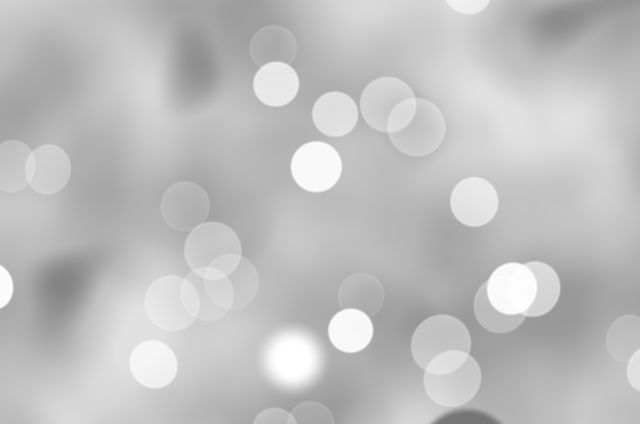
A Shadertoy shader for this background:

```glsl
// Out-of-focus grey backdrop with scattered translucent bokeh discs.

vec3 hash3(vec2 p) {
    vec3 q = fract(p.xyx * vec3(0.1031, 0.1030, 0.0973));
    q += dot(q, q.yxz + 33.33);
    return fract((q.xxy + q.yzz) * q.zyx);
}

float cornerSlope(vec2 cell, vec2 offset) {
    float angle = 6.2832 * hash3(cell + 71.0).x;
    return dot(vec2(cos(angle), sin(angle)), offset);
}

float gradientNoise(vec2 p) {
    vec2 i = floor(p), f = fract(p);
    vec2 u = f * f * f * (f * (f * 6.0 - 15.0) + 10.0);
    vec2 e = vec2(1.0, 0.0);
    return mix(mix(cornerSlope(i, f), cornerSlope(i + e, f - e), u.x),
               mix(cornerSlope(i + e.yx, f - e.yx), cornerSlope(i + 1.0, f - 1.0), u.x), u.y);
}

// Blurred surroundings: broad patches, softer detail and a few dark smudges
float backdrop(vec2 p) {
    vec2 warped = p + 0.05 * vec2(gradientNoise(p * 3.0 + 9.0), gradientNoise(p * 3.0 + 27.0));
    float tone = 0.735 + 0.27 * gradientNoise(warped * 2.3 + 4.0);
    tone += 0.13 * gradientNoise(warped * 4.7 + 15.0);
    tone += 0.03 * gradientNoise(warped * 10.0 + 40.0);
    tone -= 0.24 * smoothstep(0.2, 0.6, gradientNoise(warped * 3.4 + 52.0));
    return clamp(tone, 0.42, 0.88);
}

// Lay one disc over the tone, squeezed radially towards the canvas edges
float addDisc(float tone, vec2 p, vec2 center, vec2 middle, float radius, float opacity) {
    vec2 q = p - center;
    vec2 outward = center - middle;
    q += outward * dot(q, outward) * 0.25;
    float d = length(q) - radius;
    float soft = 0.0025 + 0.7 / iResolution.y;
    float inside = 1.0 - smoothstep(-soft, soft, d);
    float rim = 0.07 * smoothstep(-0.007, -0.001, d);
    float shade = 0.05 * q.y / radius + 0.04 * gradientNoise(q * 22.0 + center * 30.0);
    return mix(tone, 1.0, inside * clamp(opacity + rim + shade * (1.0 - opacity), 0.0, 1.0));
}

void mainImage(out vec4 fragColor, in vec2 fragCoord) {
    vec2 p = fragCoord / iResolution.y;
    vec2 middle = 0.5 * iResolution.xy / iResolution.y;
    float tone = backdrop(p);

    // Dark rounded shape rising from the lower edge
    tone = mix(tone, 0.43, 0.9 * (1.0 - smoothstep(-0.012, 0.01, length(p - vec2(1.1, -0.08)) - 0.115)));

    // One strongly defocused lamp
    float lampDistance = length(p - vec2(0.69, 0.153));
    tone = mix(tone, 1.0, 1.0 - smoothstep(0.035, 0.095, lampDistance));
    tone = mix(tone, 1.0, 0.25 * exp(-90.0 * lampDistance * lampDistance));

    // Discs on a loose grid, some with a fainter overlapping companion
    for (int row = 0; row < 4; row++) {
        for (int column = 0; column < 7; column++) {
            vec2 cell = vec2(column, row);
            vec3 place = hash3(cell + 13.0);
            vec3 look = hash3(cell + 131.0);
            if (place.z > 0.72) continue;
            vec2 center = 0.25 * (cell - 0.1 + 1.2 * place.xy);
            float radius = mix(0.052, 0.07, look.x);
            if (look.y < 0.4) {
                float angle = 40.0 * look.y;
                vec2 neighbour = center + 0.085 * vec2(cos(angle), sin(angle));
                tone = addDisc(tone, p, neighbour, middle, radius * 1.04, 0.1 + 0.3 * look.x);
            }
            tone = addDisc(tone, p, center, middle, radius, 0.15 + 0.85 * pow(look.z, 1.5));
        }
    }

    fragColor = vec4(vec3(tone), 1.0);
}
```
